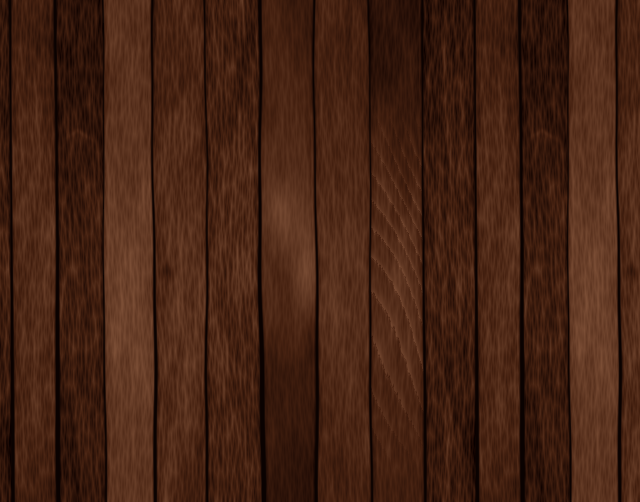
A WebGL 1 fragment shader for this texture:

```glsl
precision highp float;
uniform vec2 u_resolution;

// Layout, in canvas widths
const float PLANKS = 9.0;
const float PERIOD = 0.7257;
const float START = 0.0156;
const float LEAN = 0.005;
const float PI = 3.14159;

// Per-plank values, three planks per vector
const vec3 TONE_A = vec3(0.54, 0.33, 0.80);
const vec3 TONE_B = vec3(0.60, 0.52, 0.53);
const vec3 TONE_C = vec3(0.58, 0.50, 0.38);
const vec3 ROUGH_A = vec3(0.9, 1.2, 0.7);
const vec3 ROUGH_B = vec3(0.9, 1.2, 0.5);
const vec3 ROUGH_C = vec3(0.7, 0.6, 1.3);
const vec3 GAP_A = vec3(0.0050, 0.0065, 0.0025);
const vec3 GAP_B = vec3(0.0048, 0.0036, 0.0070);
const vec3 GAP_C = vec3(0.0045, 0.0032, 0.0040);

const vec3 GAP_COLOR = vec3(0.04, 0.008, 0.004);
const vec3 DARK_WOOD = vec3(0.10, 0.03, 0.01);
const vec3 MID_WOOD = vec3(0.27, 0.128, 0.063);
const vec3 LIGHT_WOOD = vec3(0.44, 0.27, 0.18);

const float GRAIN = 0.40;
const float MOTTLE = 0.07;
const float SHADOW = 0.26;
const float VEIN_COUNT = 15.0;

float pick(vec3 a, vec3 b, vec3 c, float k) {
  vec3 m = k < 2.5 ? a : (k < 5.5 ? b : c);
  float j = mod(k, 3.0);
  return j < 0.5 ? m.x : (j < 1.5 ? m.y : m.z);
}

float isPlank(float plank, float k) {
  return 1.0 - step(0.5, abs(plank - k));
}

float blob(vec2 p, vec2 center, vec2 size) {
  vec2 d = (p - center) / size;
  return exp(-dot(d, d));
}

vec2 hash2(vec2 p) {
  return fract(sin(vec2(dot(p, vec2(127.1, 311.7)), dot(p, vec2(269.5, 183.3)))) * 4375.85);
}

// Cellular noise, centred near zero
float cells(vec2 p) {
  vec2 id = floor(p);
  float nearest = 2.0;
  for (int y = -1; y <= 1; y++) {
    for (int x = -1; x <= 1; x++) {
      vec2 cell = id + vec2(float(x), float(y));
      nearest = min(nearest, length(cell + hash2(cell) - p));
    }
  }
  return nearest - 0.45;
}

// Slow clouds from layered sines
float clouds(vec2 p, float seed) {
  float sum = 0.0;
  for (int i = 1; i <= 4; i++) {
    float f = float(i);
    sum += sin(p.x * f * 2.1 + seed * f + 1.8 * sin(p.y * f * 5.3 + seed * 2.7)) / sqrt(f);
  }
  return sum * 0.6;
}

// Seam position in plank units: uneven widths with a slight waver
float seam(float k, float h) {
  float arc = sin(PI * k / PLANKS);
  float bow = 0.20 * arc + 0.08 * sin(2.0 * PI * k / PLANKS);
  return k - bow + 0.022 * arc * (sin(h * 7.0 + k * 4.0) + 0.4 * sin(h * 23.0 + k * 9.0));
}

vec3 woodColor(float v) {
  vec3 low = mix(DARK_WOOD, MID_WOOD, clamp(v * 2.0, -0.4, 1.0));
  return mix(low, LIGHT_WOOD, clamp(v * 2.0 - 1.0, 0.0, 1.25));
}

void main() {
  vec2 uv = gl_FragCoord.xy / u_resolution;
  float h = uv.y;

  // Find the plank and the place across it
  float t = fract((uv.x - START - LEAN * (1.0 - h)) / PERIOD) * PLANKS;
  float plank = 0.0;
  for (int i = 1; i < 9; i++) {
    if (t >= seam(float(i), h)) plank = float(i);
  }
  float left = seam(plank, h);
  float right = seam(plank + 1.0, h);
  vec2 p = vec2((t - left) / (right - left), h);

  // Base tone, soft light at mid height, stains
  float v = pick(TONE_A, TONE_B, TONE_C, plank);
  v += 0.22 * exp(-pow((h - 0.47) / 0.34, 2.0)) - 0.10;
  v += MOTTLE * clouds(p, plank * 3.7 + 1.0);

  // Fibres, pores and blotches
  float slant = 0.25 * isPlank(plank, 1.0) + 0.05 * sin(plank * 5.0);
  vec2 q = vec2(t + slant * h + 0.03 * sin(h * 9.0 + plank), h) + plank * 17.0;
  float fine = cells(q * vec2(21.0, 30.0));
  float broad = cells(q * vec2(9.0, 7.0));
  float patches = cells(q * vec2(4.0, 13.0));
  float rough = pick(ROUGH_A, ROUGH_B, ROUGH_C, plank);
  v += GRAIN * rough * (fine + 0.55 * broad + 0.45 * patches);

  // Polished patch above a dark foot
  float sheen = 0.30 * blob(p, vec2(0.40, 0.58), vec2(0.45, 0.07))
              + 0.30 * blob(p, vec2(0.80, 0.46), vec2(0.22, 0.09));
  float foot = 0.24 * (1.0 - smoothstep(0.30, 0.46, h + 0.08 * (1.0 - p.x)));
  v += isPlank(plank, 5.0) * (sheen - foot);

  // Slanting pale veins
  float phase = (h + 0.19 * p.x + 0.03 * p.x * p.x) * VEIN_COUNT;
  phase += 0.5 * sin(h * 11.0) + 0.3 * sin(p.x * 4.0 + h * 6.0) + 0.16 * fine;
  float f = fract(phase);
  float vein = exp(-f * 6.0) * smoothstep(0.0, 0.06, f) + smoothstep(0.92, 1.0, f) * 0.3;
  float veinFade = smoothstep(0.02, 0.3, h) * (1.0 - smoothstep(0.55, 0.85, h));
  v += isPlank(plank, 7.0) * (0.42 * vein * veinFade - 0.2 * smoothstep(0.6, 1.0, h));

  // Knots and a wedge of darker heartwood
  float fold = h - 0.74 + 0.06 * abs(p.x - 0.45);
  v += isPlank(plank, 1.0) * 0.25 * exp(-pow(fold / 0.006, 2.0)) * blob(p, vec2(0.5, 0.74), vec2(0.3, 0.05));
  v -= isPlank(plank, 3.0) * 0.3 * blob(p, vec2(0.25, 0.46), vec2(0.13, 0.015));
  float wedge = smoothstep(-0.02, 0.02, h - 0.39 + 0.38 * p.x) * (1.0 - smoothstep(0.25, 0.45, h));
  v -= isPlank(plank, 8.0) * 0.16 * wedge;

  // Shaded sides, worn rim and open gaps
  float unit = PERIOD / PLANKS;
  vec2 d = vec2(t - left, right - t) * unit;
  vec2 gap = 0.5 * vec2(pick(GAP_A, GAP_B, GAP_C, plank),
                        pick(GAP_A, GAP_B, GAP_C, mod(plank + 1.0, PLANKS)));
  gap *= 0.85 + 0.25 * sin(h * 5.0 + 1.0);
  v -= SHADOW * (exp(-d.x / 0.004) + exp(-d.y / 0.005));
  v += 0.14 * (0.5 + 0.5 * sin(plank * 2.4 + h * 4.0)) * exp(-pow((d.y - gap.y - 0.003) / 0.0014, 2.0));
  float soft = 0.0007 + 0.6 / u_resolution.x;
  vec2 open = 1.0 - smoothstep(gap - soft, gap + soft, d);

  gl_FragColor = vec4(mix(woodColor(v), GAP_COLOR, max(open.x, open.y)), 1.0);
}
```
